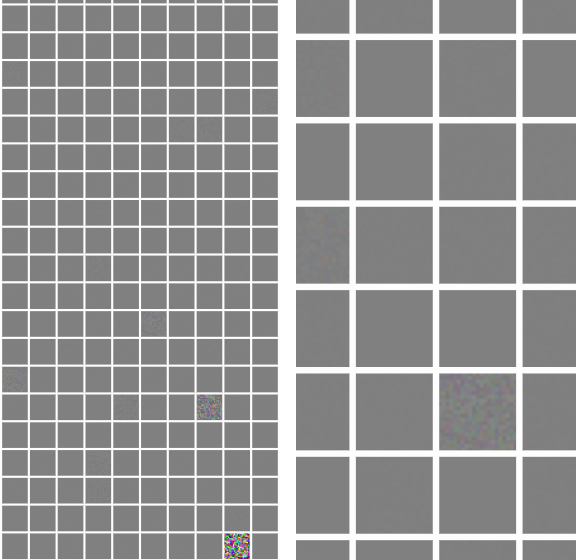
Left: the whole. Right: its middle third, enlarged.
A WebGL 1 fragment shader for this pattern:

```glsl
precision highp float;
// Ten-column grid of flat grey tiles with white grout; a few tiles carry coloured grain.

uniform vec2 u_resolution;

#define COLUMNS 10.0
#define LINE_WIDTH 0.0077
#define ROW_OFFSET -0.0005
#define TILE_COLOR vec3(0.5)
#define LINE_COLOR vec3(0.992)
#define GRAINS_PER_TILE 22.0
#define LOUD_TILE vec2(8.0, 0.0)
#define LOUD_GRAIN 1.0
#define MEDIUM_TILE vec2(7.0, 5.0)
#define MEDIUM_GRAIN 0.32
#define FAINT_GRAIN 0.13
#define FAINT_RARITY 16.0

vec3 hash3(vec2 p) {
  vec3 q = fract(p.xyx * vec3(0.1031, 0.1030, 0.0973));
  q += dot(q, q.yxz + 33.33);
  return fract((q.xxy + q.yzz) * q.zyx);
}

// Smoothly interpolated colour noise, centred on zero
vec3 colorNoise(vec2 p) {
  vec2 i = floor(p);
  vec2 f = fract(p);
  f = f * f * (3.0 - 2.0 * f);
  vec3 low = mix(hash3(i), hash3(i + vec2(1.0, 0.0)), f.x);
  vec3 high = mix(hash3(i + vec2(0.0, 1.0)), hash3(i + vec2(1.0)), f.x);
  return mix(low, high, f.y) - 0.5;
}

// 1.0 only for the chosen tile
float isTile(vec2 tile, vec2 chosen) {
  vec2 d = abs(tile - chosen);
  return 1.0 - step(0.5, max(d.x, d.y));
}

// Most tiles are clean; faint grain is commoner towards the bottom
float grainStrength(vec2 tile) {
  float chance = hash3(tile + 17.0).x;
  float fade = mix(1.0, 0.35, clamp(tile.y / (2.0 * COLUMNS), 0.0, 1.0));
  float strength = FAINT_GRAIN * fade * pow(chance, FAINT_RARITY);
  strength = mix(strength, MEDIUM_GRAIN, isTile(tile, MEDIUM_TILE));
  return mix(strength, LOUD_GRAIN, isTile(tile, LOUD_TILE));
}

void main() {
  // Canvas width is one unit; the outer side lines lie wholly inside it
  float pixel = 1.0 / u_resolution.x;
  float pitch = (1.0 - LINE_WIDTH) / COLUMNS;
  vec2 origin = vec2(0.5 * LINE_WIDTH, ROW_OFFSET);
  vec2 grid = (gl_FragCoord.xy * pixel - origin) / pitch;
  vec2 tile = floor(grid);
  vec2 local = fract(grid);

  // Tile surface
  vec3 grain = colorNoise(grid * GRAINS_PER_TILE + 41.0);
  vec3 color = TILE_COLOR + grain * grainStrength(tile);

  // Grout lines, antialiased by pixel coverage
  vec2 lineDistance = min(local, 1.0 - local) * pitch;
  vec2 coverage = clamp((0.5 * LINE_WIDTH - lineDistance) / pixel + 0.5, 0.0, 1.0);
  color = mix(color, LINE_COLOR, max(coverage.x, coverage.y));

  gl_FragColor = vec4(clamp(color, 0.0, 1.0), 1.0);
}
```
